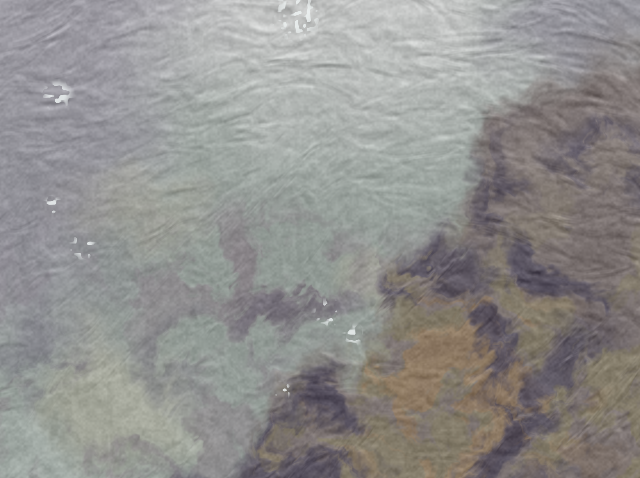
Write a Shadertoy shader that draws this texture.

```glsl
const vec3 WATER = vec3(0.60, 0.635, 0.615);
const vec3 SHEEN = vec3(0.785, 0.785, 0.785);
const vec3 VIOLET_WATER = vec3(0.57, 0.56, 0.60);
const vec3 SAND = vec3(0.66, 0.665, 0.61);
const vec3 MAUVE = vec3(0.515, 0.49, 0.51);
const vec3 ROCK = vec3(0.50, 0.465, 0.46);
const vec3 OLIVE = vec3(0.49, 0.46, 0.39);
const vec3 OCHRE = vec3(0.57, 0.48, 0.38);
const vec3 WEED = vec3(0.325, 0.305, 0.37);
const vec3 GLINT = vec3(0.93, 0.95, 0.95);
const vec2 RIPPLE_SCALE = vec2(19.0, 46.0);
const vec2 CHOP_SCALE = vec2(24.0, 50.0);
const vec2 LIGHT_STEP = vec2(0.0015, 0.004);
const float CHOP_ANGLE = 0.85;
const float REFRACTION = 0.045;
const float GRAIN = 0.045;
const int GLINT_COUNT = 7;
// Glint clusters: centre x, centre y, radius
const vec3 GLINTS[GLINT_COUNT] = vec3[](
    vec3(0.685, 0.345, 0.030), vec3(0.62, 0.97, 0.055),
    vec3(0.12, 0.80, 0.032), vec3(0.11, 0.57, 0.020),
    vec3(0.175, 0.485, 0.028), vec3(0.74, 0.30, 0.022),
    vec3(0.59, 0.185, 0.020));

float hash(vec2 p) {
    return fract(sin(dot(p, vec2(127.1, 311.7))) * 43758.5);
}

float noise(vec2 p) {
    vec2 i = floor(p), f = fract(p);
    f = f * f * (3.0 - 2.0 * f);
    return mix(mix(hash(i), hash(i + vec2(1, 0)), f.x),
               mix(hash(i + vec2(0, 1)), hash(i + vec2(1, 1)), f.x), f.y);
}

float fbm(vec2 p) {
    float sum = 0.0, weight = 0.52;
    for (int i = 0; i < 5; i++) {
        sum += weight * noise(p);
        p = mat2(1.6, 1.2, -1.2, 1.6) * p + 5.3;
        weight *= 0.5;
    }
    return sum;
}

float blob(vec2 p, vec2 centre, vec2 radius) {
    return 1.0 - smoothstep(0.4, 1.25, length((p - centre) / radius));
}

// Short crests, broken up by warping in their own stretched space
float wavelets(vec2 q) {
    q += 1.5 * vec2(noise(q * 0.45 + 3.0), noise(q * 0.45 + 31.0));
    q += 0.5 * vec2(noise(q * 1.1 + 11.0), noise(q * 1.1 + 47.0));
    float crest = 1.0 - abs(2.0 * noise(q + 9.0) - 1.0);
    return 0.4 * noise(q) + 0.25 * crest + 0.3 * noise(q * 2.0 + 4.0)
         + 0.15 * noise(q * 3.7 + 8.0);
}

// Level ripples above, slanting and crossing chop below
float surfaceHeight(vec2 p) {
    vec2 bowed = p + vec2(0.0, 0.2 * (p.x - 0.75) * (p.x - 0.75));
    bowed.y += 0.05 * noise(p * 5.0);
    float level = wavelets(bowed * RIPPLE_SCALE);
    float c = cos(CHOP_ANGLE), s = sin(CHOP_ANGLE);
    vec2 slanted = mat2(c, -s, s, c) * p + 0.05 * noise(p * 5.0 + 7.0);
    float chop = wavelets(slanted * CHOP_SCALE + 60.0);
    float turn = noise(p * 4.5 + 19.0) + 0.9 * (0.48 - p.y);
    return mix(level, chop, smoothstep(0.35, 0.7, turn));
}

vec3 waterColour(vec2 p, float mottle, float patches) {
    float sand = blob(p, vec2(0.26, 0.58), vec2(0.17, 0.09));
    sand = max(sand, blob(p, vec2(0.80, 0.42), vec2(0.11, 0.08)));
    sand = max(sand, blob(p, vec2(0.24, 0.17), vec2(0.18, 0.19)));
    vec3 colour = mix(WATER, SAND, 0.8 * sand);
    // Sunken stones
    float stone = blob(p, vec2(0.55, 0.42), vec2(0.26, 0.20));
    stone = max(stone, 0.8 * blob(p, vec2(0.33, 0.47), vec2(0.18, 0.12)));
    stone = max(stone, 0.7 * smoothstep(0.5, 0.62, mottle) * smoothstep(0.6, 0.45, p.y));
    colour = mix(colour, MAUVE, 0.9 * stone * smoothstep(0.3, 0.55, patches));
    float dark = blob(p, vec2(0.60, 0.33), vec2(0.15, 0.10));
    dark = max(dark, blob(p, vec2(0.07, 0.25), vec2(0.13, 0.14)));
    dark = max(dark, 0.7 * blob(p, vec2(0.38, 0.26), vec2(0.06, 0.10)));
    colour = mix(colour, WEED, 0.45 * dark * smoothstep(0.38, 0.62, patches));
    colour = mix(colour, WEED, 0.6 * blob(p, vec2(0.39, 0.0), vec2(0.08, 0.05)));
    // Sky reflected at the top, violet shade at the left and right
    float sheen = smoothstep(0.55, 1.0, p.y) * smoothstep(1.35, 0.9, p.x);
    colour = mix(colour, SHEEN, 0.85 * sheen);
    float shade = smoothstep(0.32, 0.0, p.x - 0.2 * p.y) * smoothstep(0.15, 0.5, p.y);
    shade = max(shade, blob(p, vec2(1.27, 0.95), vec2(0.22, 0.14)));
    return mix(colour, VIOLET_WATER, 0.8 * shade);
}

vec3 rockColour(vec2 p, float mottle, float patches) {
    float lower = smoothstep(0.75, 0.3, p.y);
    vec3 colour = mix(ROCK, OLIVE, lower * smoothstep(0.42, 0.6, patches));
    float warm = blob(p, vec2(0.92, 0.18), vec2(0.36, 0.28));
    colour = mix(colour, OCHRE, 0.8 * warm * smoothstep(0.5, 0.65, fbm(p * 15.0 + 2.0)));
    float weed = smoothstep(0.52, 0.68, mottle) * smoothstep(0.85, 0.5, p.y);
    weed = max(weed, blob(p, vec2(1.30, 0.64), vec2(0.13, 0.09)));
    weed = max(weed, 0.8 * blob(p, vec2(0.94, 0.43), vec2(0.12, 0.08)));
    float strip = abs(p.x - 1.03 - 0.55 * p.y);
    weed = max(weed, smoothstep(0.11, 0.03, strip) * smoothstep(0.42, 0.25, p.y));
    return mix(colour, WEED, 0.85 * weed * smoothstep(0.3, 0.56, fbm(p * 16.0 + 33.0)));
}

void mainImage(out vec4 fragColor, in vec2 fragCoord) {
    vec2 p = fragCoord / iResolution.y;

    // Bed seen through the moving surface
    float swirl = surfaceHeight(p) - 0.55;
    vec2 wander = vec2(fbm(p * 7.0), fbm(p * 7.0 + 13.0)) - 0.5;
    vec2 bed = p + REFRACTION * swirl * vec2(0.8, 0.8) + 0.22 * wander;
    float mottle = fbm(bed * 7.0 + 40.0);
    float patches = fbm(bed * 14.0 + 21.0);
    float edge = bed.x - 0.55 - 0.75 * bed.y + 0.3 * (mottle - 0.5);
    float rock = smoothstep(-0.06, 0.05, edge) * smoothstep(0.94, 0.80, bed.y);
    vec3 colour = mix(waterColour(bed, mottle, patches),
                      rockColour(bed, mottle, patches), rock);
    float below = smoothstep(0.75, 0.4, p.y);
    colour += mix(0.04, 0.14, max(below, rock)) * (patches - 0.5);

    // Light on the slopes of the surface, plus a finer layer
    float slope = surfaceHeight(p + LIGHT_STEP) - surfaceHeight(p - LIGHT_STEP);
    float surface = mix(0.16, 0.27, smoothstep(0.45, 0.95, p.y));
    colour += mix(surface, 0.24, rock) * slope;
    colour += GRAIN * (noise(p * vec2(85.0, 125.0) + 6.0 * wander) - 0.5);
    colour += GRAIN * (noise(p * 210.0) - 0.5);

    // Scattered sparkles
    float spark = smoothstep(0.62, 0.76, noise(p * 110.0 + 4.0 * wander));
    for (int i = 0; i < GLINT_COUNT; i++) {
        float cluster = blob(p, GLINTS[i].xy, vec2(GLINTS[i].z));
        colour = mix(colour, GLINT, 0.85 * spark * cluster);
    }
    fragColor = vec4(clamp(colour, 0.0, 1.0), 1.0);
}
```
